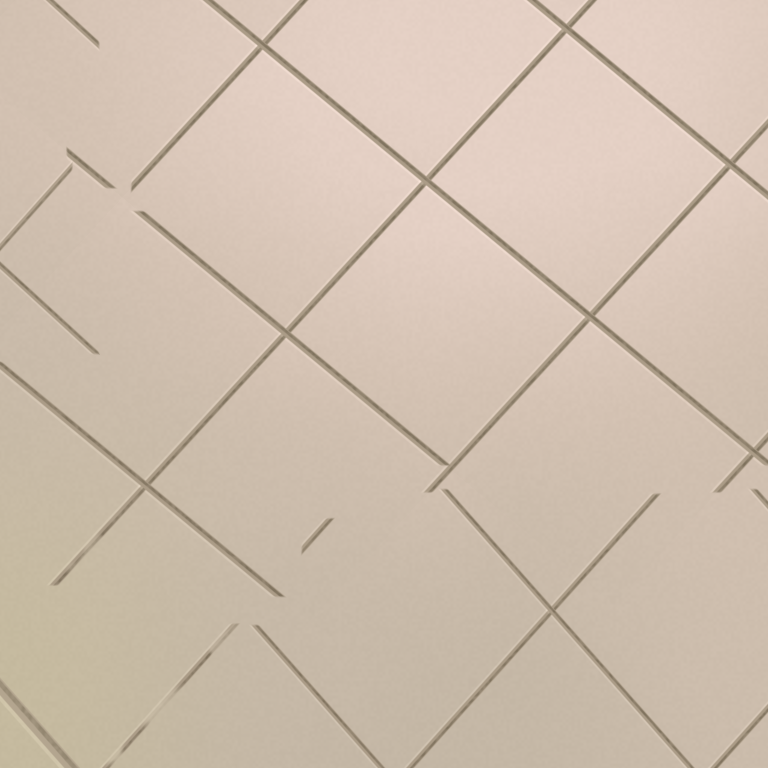
A three.js fragment shader for this pattern:

```glsl
varying vec2 vUv;

const vec3 TILE_SHADE = vec3(0.765, 0.715, 0.645);
const vec3 TILE_MID = vec3(0.83, 0.76, 0.70);
const vec3 TILE_LIGHT = vec3(0.895, 0.815, 0.77);
const vec3 GROUT = vec3(0.67, 0.61, 0.53);
const vec3 GROOVE = vec3(0.49, 0.44, 0.36);
const float SOFT = 0.0012;

float hash(vec2 p) {
  vec3 q = fract(vec3(p.xyx) * 0.1031);
  q += dot(q, q.yzx + 33.33);
  return fract((q.x + q.y) * q.z);
}

float noise(vec2 p) {
  vec2 i = floor(p), f = fract(p);
  f = f * f * (3.0 - 2.0 * f);
  return mix(mix(hash(i), hash(i + vec2(1.0, 0.0)), f.x),
             mix(hash(i + vec2(0.0, 1.0)), hash(i + 1.0), f.x), f.y);
}

// Index of a point across parallel slanted lines; whole numbers lie on a line
float lineIndex(vec2 p, float start, float slope, float spacing) {
  return (p.x - start - slope * p.y) / spacing;
}

// Signed distance to the nearest of those lines
float lineDistance(vec2 p, float start, float slope, float spacing) {
  float k = lineIndex(p, start, slope, spacing);
  return (k - floor(k + 0.5)) * spacing / sqrt(1.0 + slope * slope);
}

// Zero within the box, one beyond it
float outside(vec2 p, vec2 lo, vec2 hi) {
  vec2 d = max(lo - p, p - hi);
  return smoothstep(0.0, 0.004, max(d.x, d.y));
}

float band(float d, float halfWidth) {
  return 1.0 - smoothstep(halfWidth - SOFT, halfWidth + SOFT, abs(d));
}

// Grout line with a dark groove and a pale rim
vec3 drawJoint(vec3 tile, float d, float width, float shown, float grain, float wear) {
  float rim = band(d + 1.25 * width, 0.4 * width) * shown;
  float groove = band(d - 0.35 * width, 0.4 * width) * (0.45 + 0.55 * grain);
  vec3 grout = mix(mix(GROUT, GROOVE, groove), tile + 0.03, wear);
  return mix(tile + 0.045 * rim, grout, band(d, width) * shown);
}

// Warm light from above, with a gloss that fades down each tile
vec3 tileColor(vec2 p) {
  vec2 q = (p - vec2(0.66, 0.17)) / vec2(0.58, 0.45);
  float glow = exp(-dot(q, q));
  float across = fract(lineIndex(p, 0.271, 1.207, 0.422));
  float down = fract(lineIndex(p, 0.772, -0.921, 0.376));
  float gloss = (across - down) * 0.5;
  float tone = glow * (0.95 + 0.3 * gloss);
  tone += 0.2 * (1.0 - smoothstep(0.0, 0.45, p.y));
  tone += 0.22 * smoothstep(0.65, 1.0, p.x) * smoothstep(0.45, 0.8, p.y);
  tone += 0.05 * (noise(p * 9.0) - 0.5);
  vec3 color = mix(TILE_SHADE, TILE_MID, clamp(tone * 2.0, 0.0, 1.0));
  color = mix(color, TILE_LIGHT, clamp(tone * 2.0 - 1.0, 0.0, 1.0));
  float corner = (1.0 - smoothstep(0.0, 0.4, p.x)) * smoothstep(0.4, 0.9, p.y);
  color += corner * vec3(0.005, 0.012, -0.025);
  return color + 0.014 * (noise(p * 260.0) - 0.5);
}

void main() {
  // y runs downward from the top edge
  vec2 p = vec2(vUv.x, 1.0 - vUv.y);
  vec3 color = tileColor(p);
  float grain = noise(p * 230.0);
  float worn = (1.0 - smoothstep(0.2, 0.4, p.x)) * smoothstep(0.64, 0.76, p.y);
  worn *= smoothstep(0.35, 0.65, noise(p * 42.0));

  // Main grid, broken off at its lower and left edges
  float falling = lineDistance(p, 0.271, 1.207, 0.422);
  float fallingShown = outside(p, vec2(0.39, 0.608), vec2(2.0))
    * outside(p, vec2(-1.0, 0.779), vec2(0.39, 2.0))
    * outside(p, vec2(-1.0), vec2(0.085, 0.469))
    * outside(p, vec2(-1.0, 0.247), vec2(0.189, 0.273));
  float rising = lineDistance(p, 0.772, -0.921, 0.376);
  float risingShown = outside(p, vec2(-1.0, 0.764), vec2(0.26, 2.0))
    * outside(p, vec2(0.26, 0.643), vec2(2.0))
    * outside(p, vec2(-1.0), vec2(0.169, 0.495));
  color = drawJoint(color, rising, 0.0042, risingShown, grain, worn * 0.7);
  color = drawJoint(color, falling, 0.0045, fallingShown, grain, 0.0);

  // Lower grid, steeper, with a wide joint in the corner
  float lowFalling = lineDistance(p, -0.791, 0.885, 0.403);
  float lowFallingShown = outside(p, vec2(-1.0), vec2(0.547, 0.812))
    * outside(p, vec2(0.547, -1.0), vec2(2.0, 0.635));
  float lowRising = lineDistance(p, 1.038, -0.9, 0.396);
  float lowRisingShown = outside(p, vec2(-1.0), vec2(0.391, 0.81))
    * outside(p, vec2(-1.0), vec2(2.0, 0.641))
    * outside(p, vec2(-1.0), vec2(0.47, 0.673));
  float corner = 1.0 - smoothstep(0.1, 0.2, p.x);
  color = drawJoint(color, lowRising, 0.0038, lowRisingShown, grain, worn * 0.8);
  color = drawJoint(color, lowFalling, 0.0036 + 0.004 * corner, lowFallingShown, grain, 0.25 * corner);

  // Loose joints at the upper left
  float looseFalling = lineDistance(p, -0.376, 1.09, 0.441);
  float looseFallingShown = 1.0 - outside(p, vec2(-1.0), vec2(0.127, 0.459));
  float looseRising = lineDistance(p, 0.287, -0.89, 0.397);
  float looseRisingShown = 1.0 - outside(p, vec2(-1.0), vec2(0.092, 0.339));
  color = drawJoint(color, looseRising, 0.0034, looseRisingShown, grain, 0.1);
  color = drawJoint(color, looseFalling, 0.0036, looseFallingShown, grain, 0.0);

  gl_FragColor = vec4(clamp(color, 0.0, 1.0), 1.0);
}
```
